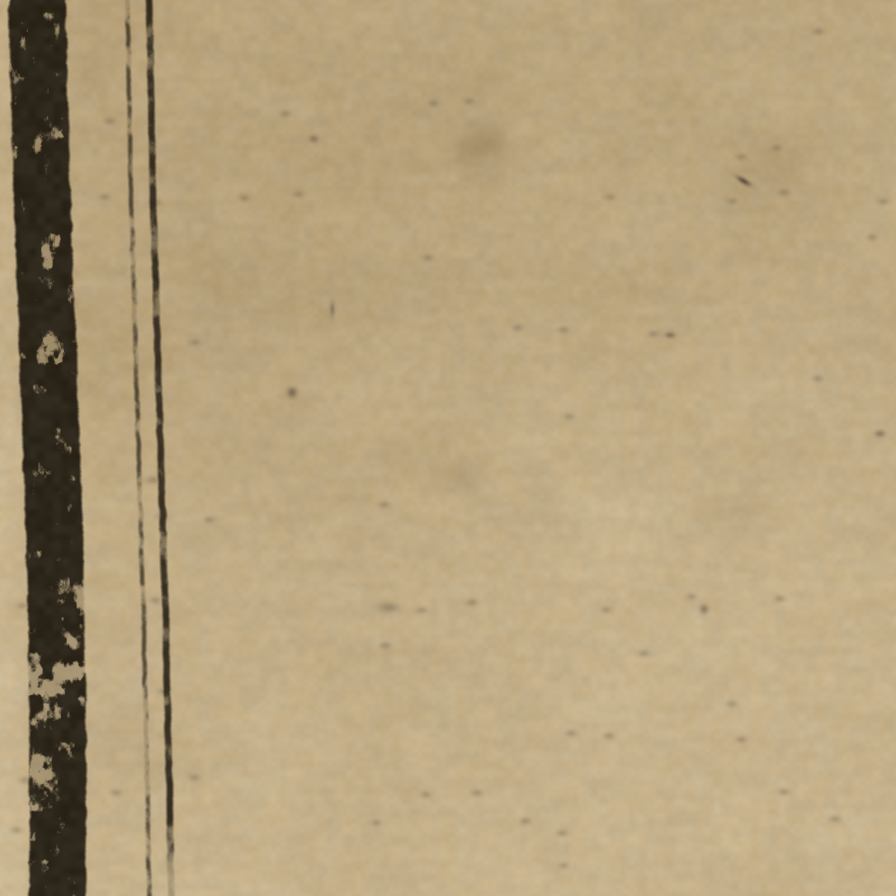
Write a WebGL 1 fragment shader that draws this texture.

```glsl
precision highp float;
// Aged paper with a worn, printed border: one heavy bar and two thin rules.
// Layered value noise makes the fibres and mottling; soft distance masks make
// the ink, which noise breaks up; Gaussian spots add stains and specks.

uniform vec2 u_resolution;

const vec3 PAPER_DARK = vec3(0.700, 0.615, 0.460);
const vec3 PAPER_LIGHT = vec3(0.785, 0.708, 0.560);
const vec3 STAIN_TINT = vec3(0.52, 0.43, 0.28);
const vec3 SPECK_TINT = vec3(0.36, 0.31, 0.25);
const vec3 INK = vec3(0.170, 0.145, 0.100);
const float BAR_HALF = 0.0317;
const float RULE_HALF = 0.0036;
const float FAINT_RULE_HALF = 0.0024;
const float RULE_GAP = 0.0245;
const float EDGE_BLUR = 0.0022;
const float GRAIN = 0.045;

float hash(vec2 p) {
  vec3 q = fract(vec3(p.xyx) * 0.1031);
  q += dot(q, q.yzx + 33.33);
  return fract((q.x + q.y) * q.z);
}

float noise(vec2 p) {
  vec2 i = floor(p), f = fract(p);
  f = f * f * (3.0 - 2.0 * f);
  return mix(mix(hash(i), hash(i + vec2(1.0, 0.0)), f.x),
             mix(hash(i + vec2(0.0, 1.0)), hash(i + 1.0), f.x), f.y);
}

float fbm(vec2 p) {
  float sum = 0.0, amp = 0.5;
  for (int i = 0; i < 4; i++) {
    sum += amp * noise(p);
    p = p * 2.03 + 17.3;
    amp *= 0.5;
  }
  return sum / 0.9375;
}

// Gaussian spot, one at its centre
float spot(vec2 p, vec2 centre, vec2 radius) {
  vec2 d = (p - centre) / radius;
  return exp(-dot(d, d));
}

// Soft vertical stroke at signed distance x from its centre line
float stroke(float x, float halfWidth) {
  float blur = max(EDGE_BLUR, 0.75 / u_resolution.x);
  return 1.0 - smoothstep(-blur, blur, abs(x) - halfWidth);
}

vec3 paper(vec2 p) {
  // Broad light: darker upper left, paler foot and outer margin
  float light = 0.80 - 0.62 * p.y + 0.16 * p.x;
  light -= 0.22 * spot(p, vec2(0.28, 0.68), vec2(0.22, 0.20));
  light += 0.16 * spot(p, vec2(0.70, 0.45), vec2(0.22, 0.16));
  light += 0.35 * (1.0 - smoothstep(0.0, 0.05, p.x));
  light += 0.55 * (fbm(p * vec2(7.0, 12.0) + 3.0) - 0.5);
  vec3 col = mix(PAPER_DARK, PAPER_LIGHT, clamp(light, -0.15, 1.15));

  // Soft grain, horizontal fibres and slight colour mottling
  float grain = noise(p * 95.0) + 0.6 * noise(p * 190.0 + 7.0) - 0.8;
  float fibre = noise(p * vec2(22.0, 110.0) + 31.0) - 0.5;
  col += GRAIN * (0.65 * grain + 0.4 * fibre);
  float hue = noise(p * 70.0 + 51.0) - 0.5;
  return col + hue * vec3(0.012, -0.004, -0.022);
}

float stains(vec2 p) {
  vec2 q = p + 0.016 * (vec2(noise(p * 40.0), noise(p * 40.0 + 9.0)) - 0.5);
  float s = 0.40 * spot(q, vec2(0.538, 0.838), vec2(0.033, 0.029));
  s += 0.17 * spot(q, vec2(0.865, 0.810), vec2(0.045, 0.035));
  s += 0.18 * spot(q, vec2(0.110, 0.920), vec2(0.025, 0.028));
  s += 0.21 * spot(q, vec2(0.517, 0.467), vec2(0.026, 0.021));
  s += 0.12 * spot(q, vec2(0.455, 0.495), vec2(0.050, 0.025));
  return s + 0.13 * spot(q, vec2(0.815, 0.425), vec2(0.065, 0.030));
}

float specks(vec2 p) {
  vec2 slant = vec2(p.x, p.y + 0.5 * (p.x - 0.83));
  float s = 0.95 * spot(slant, vec2(0.830, 0.798), vec2(0.0075, 0.0035));
  s += 0.65 * spot(p, vec2(0.326, 0.562), vec2(0.0055, 0.0060));
  s += 0.45 * spot(p, vec2(0.371, 0.655), vec2(0.0028, 0.0080));
  s += 0.45 * spot(p, vec2(0.350, 0.845), vec2(0.0050, 0.0040));
  s += 0.55 * spot(p, vec2(0.748, 0.626), vec2(0.0055, 0.0035));
  s += 0.50 * spot(p, vec2(0.982, 0.516), vec2(0.0060, 0.0040));
  s += 0.50 * spot(p, vec2(0.786, 0.320), vec2(0.0050, 0.0055));
  s += 0.35 * spot(p, vec2(0.434, 0.322), vec2(0.0120, 0.0055));
  // Sparse faint flecks, one per chosen cell
  vec2 cell = floor(p * 20.0), local = fract(p * 20.0);
  vec2 centre = 0.25 + 0.5 * vec2(hash(cell + 2.0), hash(cell + 71.0));
  return s + 0.28 * step(0.86, hash(cell)) * spot(local, centre, vec2(0.12, 0.08));
}

float border(vec2 p) {
  float t = 1.0 - p.y;
  float rough = 0.0045 * (fbm(vec2(p.x * 12.0, t * 75.0)) - 0.5);

  // Heavy bar, its wear concentrated in a few bands
  float barX = p.x - 0.041 - 0.0235 * smoothstep(-0.1, 0.85, t) + rough;
  float wear = 0.22 * spot(p, vec2(0.045, 0.835), vec2(0.060, 0.012));
  wear += 0.22 * spot(p, vec2(0.052, 0.725), vec2(0.014, 0.025));
  wear += 0.22 * spot(p, vec2(0.050, 0.615), vec2(0.014, 0.040));
  wear += 0.22 * spot(p, vec2(0.035, 0.378), vec2(0.025, 0.012));
  wear += 0.23 * spot(p, vec2(0.085, 0.310), vec2(0.020, 0.070));
  wear += 0.23 * spot(p, vec2(0.055, 0.235), vec2(0.040, 0.045));
  wear += 0.20 * spot(p, vec2(0.050, 0.140), vec2(0.025, 0.040));
  float chips = smoothstep(0.68, 0.86, fbm(p * vec2(75.0, 60.0)) + wear);
  float bar = stroke(barX, BAR_HALF) * (1.0 - 0.8 * chips);

  // Thin rules follow a shared curve; the left one is fainter and broken
  float ruleX = p.x - 0.166 - 0.026 * smoothstep(-0.15, 1.15, t) + 0.6 * rough;
  float press = smoothstep(0.18, 0.52, fbm(vec2(p.x * 60.0, t * 55.0) + 5.0));
  float foot = 1.0 - 0.75 * smoothstep(0.945, 0.965, t);
  float rule = stroke(ruleX, RULE_HALF) * mix(0.4, 0.92, press) * foot;
  float breaks = smoothstep(0.30, 0.62, fbm(vec2(p.x * 50.0, t * 48.0) + 23.0));
  float faint = stroke(ruleX + RULE_GAP, FAINT_RULE_HALF) * mix(0.18, 0.72, breaks);
  return max(bar, max(rule, faint));
}

void main() {
  vec2 p = gl_FragCoord.xy / u_resolution;
  vec3 col = paper(p);
  col = mix(col, STAIN_TINT, stains(p));
  col = mix(col, SPECK_TINT, clamp(specks(p), 0.0, 0.9));
  vec3 ink = INK + 0.05 * (noise(p * 110.0) - 0.4);
  gl_FragColor = vec4(mix(col, ink, border(p)), 1.0);
}
```
